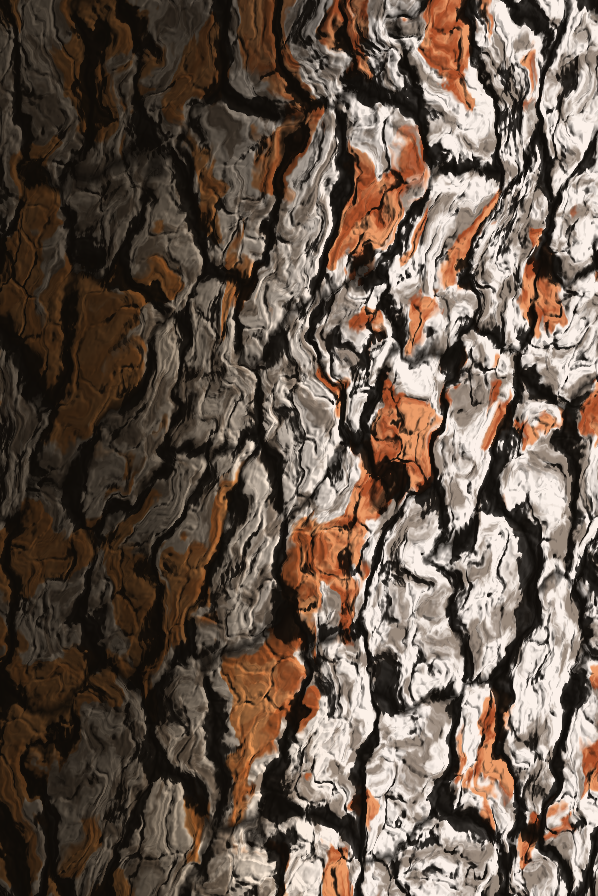
Write a Shadertoy shader that draws this texture.

```glsl
float hash(vec2 p) {
    vec3 v = fract(vec3(p.xyx) * 0.1031);
    v += dot(v, v.yzx + 33.33);
    return fract((v.x + v.y) * v.z);
}

float noise(vec2 p) {
    vec2 i = floor(p), f = fract(p);
    f = f * f * (3.0 - 2.0 * f);
    return mix(mix(hash(i), hash(i + vec2(1, 0)), f.x),
               mix(hash(i + vec2(0, 1)), hash(i + vec2(1, 1)), f.x), f.y);
}

float fbm(vec2 p) {
    float sum = 0.0, gain = 0.533;
    for (int i = 0; i < 4; i++) {
        sum += gain * noise(p);
        p = p * 2.03 + 17.3;
        gain *= 0.5;
    }
    return sum;
}

// Voronoi cells: x = distance to the border, y = random value of the cell
vec2 cells(vec2 p) {
    vec2 base = floor(p);
    float nearest = 9.0, second = 9.0, id = 0.0;
    for (int y = -1; y <= 1; y++)
    for (int x = -1; x <= 1; x++) {
        vec2 cell = base + vec2(x, y);
        vec2 seed = cell + 0.1 + 0.8 * vec2(hash(cell), hash(cell + 71.7));
        float d = length(seed - p);
        if (d < nearest) {
            second = nearest;
            nearest = d;
            id = hash(cell + 31.1);
        } else second = min(second, d);
    }
    return vec2(second - nearest, id);
}

// Leaning, ragged bark coordinates
vec2 warp(vec2 p) {
    p.x -= 0.1 * p.y;
    vec2 broad = vec2(fbm(p * vec2(9, 6)), fbm(p * vec2(9, 6) + 40.0)) - 0.5;
    vec2 ragged = vec2(fbm(p * vec2(48, 32) + 9.0), fbm(p * vec2(48, 32) + 60.0)) - 0.5;
    return p + 0.11 * broad + 0.028 * ragged + 3.0;
}

vec2 plateAt(vec2 q) { return cells(q * vec2(13.0, 5.2)); }

float barkHeight(vec2 p) {
    vec2 q = warp(p);
    vec2 plate = plateAt(q);
    vec2 flake = cells(q * vec2(36, 19));
    float layers = fbm(q * vec2(24, 13) + 5.0) * 8.0;
    float terrace = floor(layers) + smoothstep(0.0, 0.22, fract(layers));
    float fissure = abs(fbm(q * vec2(62, 20) + 23.0) - 0.5) * 2.0;
    return smoothstep(0.02, 0.25, plate.x) * (0.4 + 0.35 * plate.y)
         + smoothstep(0.0, 0.16, flake.x) * (0.1 + 0.2 * flake.y)
         + 0.11 * terrace
         + fissure * mix(0.8, 0.25, plate.y)
         + 0.16 * noise(q * vec2(210, 150));
}

void mainImage(out vec4 fragColor, in vec2 fragCoord) {
    vec2 p = fragCoord / iResolution.y;
    float across = fragCoord.x / iResolution.x;
    vec2 q = warp(p);
    vec2 plate = plateAt(q);

    // Raking sunlight from the upper right, with short cast shadows
    vec2 sunward = normalize(vec2(0.8, 0.5));
    float height = barkHeight(p);
    float slope = height - barkHeight(p + sunward * 0.0035);
    float blocked = 0.0;
    for (int i = 1; i <= 5; i++) {
        float reach = 0.0065 * float(i);
        blocked = max(blocked, barkHeight(p + sunward * reach) - height - reach * 7.0);
    }
    float sunlit = 1.0 - smoothstep(0.06, 0.3, blocked);
    float turn = across + 0.35 * (fbm(p * vec2(5, 3) + 2.0) - 0.5) - 0.08 * (p.y - 0.5);
    float exposure = mix(0.2, 1.02, smoothstep(0.2, 0.72, turn));
    float crevice = smoothstep(0.0, 0.16, plate.x + 0.03);
    float light = exposure * mix(0.13, 1.0, sunlit) * mix(0.15, 1.0, crevice);
    light *= clamp(1.0 + 2.2 * slope, 0.3, 1.7);

    // Weathered grey skin, with rust and ochre where flakes peeled away
    float grain = fbm(q * vec2(75, 50) + 13.0);
    vec3 skin = mix(vec3(0.54, 0.49, 0.45), vec3(0.93, 0.90, 0.88), smoothstep(0.32, 0.56, grain));
    float peel = fbm(q * vec2(22, 12) + 81.0) + 0.16 * (plate.y - 0.5);
    float shade = 1.0 - smoothstep(0.2, 0.65, across);
    float peeled = smoothstep(0.59, 0.64, peel + 0.08 * shade);
    vec3 rust = mix(vec3(0.62, 0.25, 0.11), vec3(0.86, 0.54, 0.34), smoothstep(0.35, 0.65, grain));
    vec3 ochre = vec3(0.85, 0.56, 0.25);
    vec3 inner = mix(rust, ochre, shade * 0.75);
    vec3 albedo = mix(skin, inner, peeled * 0.92);
    albedo *= mix(vec3(1), vec3(1.0, 0.88, 0.7), shade * 0.6);

    vec3 color = vec3(0.05, 0.038, 0.026) + albedo * min(light, 1.05) * 0.96;
    fragColor = vec4(clamp(color, 0.0, 1.0), 1.0);
}
```
